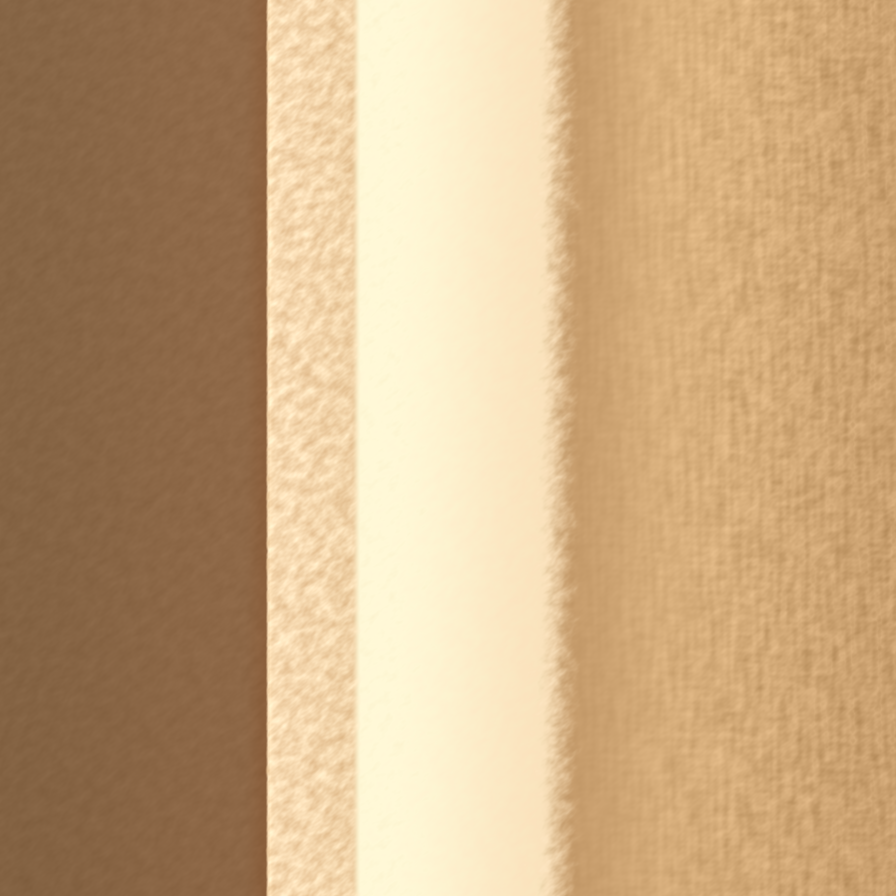
Give the GLSL for this texture, as a WebGL 1 fragment shader.

```glsl
precision highp float;
// Warm plaster wall with upright bands of shadow and sunlight, woven on the right.

uniform vec2 u_resolution;

const float SHADOW_EDGE = 0.298;
const float SUN_EDGE = 0.398;
const float WEAVE_EDGE = 0.624;

vec2 hashGradient(vec2 cell) {
  vec3 p = fract(cell.xyx * vec3(0.1031, 0.1030, 0.0973));
  p += dot(p, p.yzx + 33.33);
  float angle = 6.2832 * fract((p.x + p.y) * p.z);
  return vec2(cos(angle), sin(angle));
}

float gradientNoise(vec2 p) {
  vec2 i = floor(p);
  vec2 f = fract(p);
  vec2 w = f * f * f * (f * (f * 6.0 - 15.0) + 10.0);
  float a = dot(hashGradient(i), f);
  float b = dot(hashGradient(i + vec2(1.0, 0.0)), f - vec2(1.0, 0.0));
  float c = dot(hashGradient(i + vec2(0.0, 1.0)), f - vec2(0.0, 1.0));
  float d = dot(hashGradient(i + vec2(1.0, 1.0)), f - vec2(1.0, 1.0));
  return mix(mix(a, b, w.x), mix(c, d, w.x), w.y);
}

float fractalNoise(vec2 p) {
  float sum = 0.0;
  float amplitude = 0.6;
  for (int i = 0; i < 3; i++) {
    sum += amplitude * gradientNoise(p);
    p = p * 1.9 + vec2(17.3, 9.1);
    amplitude *= 0.65;
  }
  return sum;
}

// Short brushed strokes leaning up to the right.
float plasterGrain(vec2 uv) {
  vec2 along = vec2(0.77, 0.64);
  vec2 across = vec2(-0.64, 0.77);
  return fractalNoise(vec2(dot(uv, along) * 48.0, dot(uv, across) * 92.0));
}

// Upright threads crossed by finer, fainter ones.
float weaveGrain(vec2 uv) {
  float threads = gradientNoise(uv * vec2(135.0, 17.0) + 5.0);
  float cross = gradientNoise(uv * vec2(38.0, 170.0) + 31.0);
  return threads * 0.65 + cross * 0.35;
}

float softEdge(float x, float edge, float width) {
  return smoothstep(edge - width, edge + width, x);
}

vec3 shadowBand(vec2 uv, float grain) {
  vec3 tone = mix(vec3(0.52, 0.39, 0.265), vec3(0.56, 0.41, 0.28), softEdge(uv.x, 0.14, 0.15));
  float rim = smoothstep(0.27, SHADOW_EDGE, uv.x);
  tone = mix(tone, vec3(0.54, 0.36, 0.22), rim * 0.7);
  return tone + grain * 0.035 + (uv.y - 0.5) * 0.015;
}

vec3 penumbraBand(vec2 uv, float grain) {
  vec3 tone = mix(vec3(0.965, 0.85, 0.69), vec3(0.94, 0.82, 0.65), softEdge(uv.x, 0.365, 0.05));
  return tone + grain * vec3(0.13, 0.19, 0.23);
}

vec3 sunBand(vec2 uv, float grain) {
  float warmth = smoothstep(0.42, 0.63, uv.x) + grain * 0.65;
  vec3 tone = mix(vec3(1.0, 0.975, 0.845), vec3(0.98, 0.885, 0.735), clamp(warmth, 0.0, 1.1));
  return tone + grain * vec3(0.02, 0.04, 0.06);
}

vec3 weaveBand(vec2 uv, float grain) {
  float lift = smoothstep(0.63, 0.75, uv.x) * (1.0 - 0.75 * smoothstep(0.78, 1.02, uv.x));
  lift *= 0.75 + 0.4 * uv.y;
  vec3 tone = mix(vec3(0.775, 0.61, 0.42), vec3(0.85, 0.69, 0.49), lift);
  float contrast = mix(0.04, 0.17, smoothstep(0.63, 0.9, uv.x));
  float threads = weaveGrain(uv);
  float fleck = smoothstep(0.12, 0.5, threads) * smoothstep(0.75, 1.0, uv.x);
  return tone + (threads * 0.75 + grain * 0.55) * contrast - fleck * 0.07;
}

void main() {
  vec2 uv = gl_FragCoord.xy / u_resolution;
  float pixel = 1.0 / u_resolution.x;
  float grain = plasterGrain(uv);

  // Bands from left to right, each with its own edge softness.
  vec3 color = shadowBand(uv, grain);
  float roughEdge = SHADOW_EDGE + grain * 0.0015;
  color = mix(color, penumbraBand(uv, grain), softEdge(uv.x, roughEdge, max(0.0018, pixel)));
  color = mix(color, sunBand(uv, grain), softEdge(uv.x, SUN_EDGE + grain * 0.003, 0.005));
  float weaveMix = softEdge(uv.x, WEAVE_EDGE + grain * 0.018, 0.022);
  color = mix(color, weaveBand(uv, grain), weaveMix);

  // Thin sunlit lip beside the shadow.
  float lip = exp(-abs(uv.x - SHADOW_EDGE - 0.004) * 350.0) * step(SHADOW_EDGE, uv.x);
  color += lip * vec3(0.04, 0.05, 0.05);

  gl_FragColor = vec4(clamp(color, 0.0, 1.0), 1.0);
}
```
